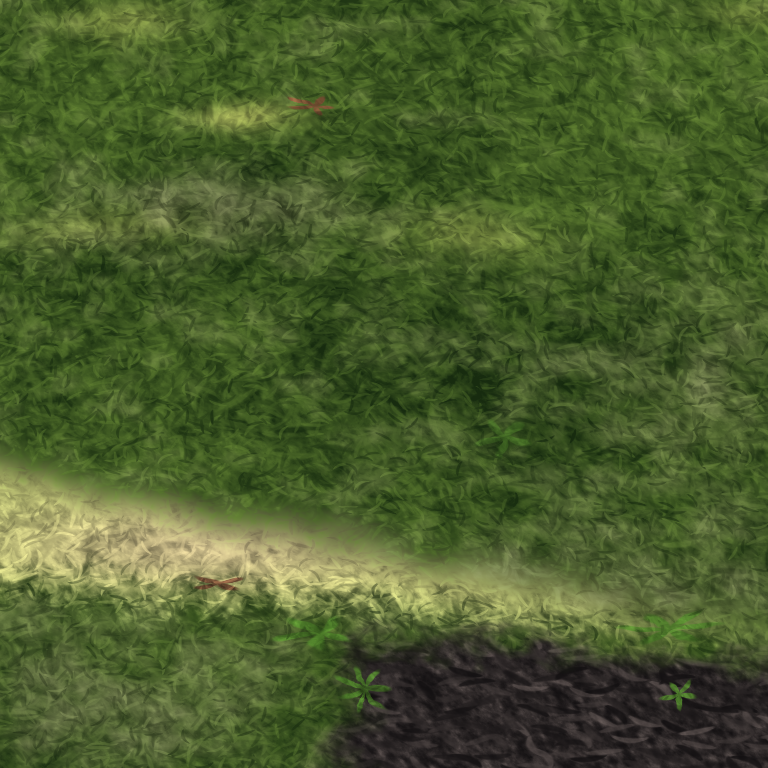
Reproduce this texture procedurally as a three.js fragment shader.

```glsl
// A shaded lawn crossed by a slanting band of sunlight, with bark mulch at lower right.
// Soft blobs and wavy edges place the light and soil; layered grids of randomly
// turned strokes over fractal noise give the grass blades, straw and bark chips.
varying vec2 vUv;

float hash(vec2 p) {
  return fract(sin(dot(p, vec2(127.1, 311.7))) * 43758.5453);
}

float noise(vec2 p) {
  vec2 i = floor(p), f = fract(p);
  f = f * f * (3.0 - 2.0 * f);
  return mix(mix(hash(i), hash(i + vec2(1, 0)), f.x),
             mix(hash(i + vec2(0, 1)), hash(i + vec2(1, 1)), f.x), f.y);
}

float fbm(vec2 p) {
  float sum = 0.0, amp = 0.53;
  for (int i = 0; i < 4; i++) {
    sum += amp * noise(p);
    p = mat2(1.6, 1.2, -1.2, 1.6) * p + 7.3;
    amp *= 0.5;
  }
  return sum;
}

mat2 turn(float a) {
  return mat2(cos(a), -sin(a), sin(a), cos(a));
}

// Soft elliptical patch, 1 at its centre
float blob(vec2 p, vec2 centre, vec2 radius) {
  vec2 d = (p - centre) / radius;
  return exp(-dot(d, d));
}

// One curved tapering stroke per cell: x is the tone, y the coverage
vec2 strokes(vec2 p, float lean, float spread, float width, float seed) {
  vec2 cell = floor(p), result = vec2(0.5, 0.0);
  for (int j = -1; j <= 1; j++) {
    for (int i = -1; i <= 1; i++) {
      vec2 id = cell + vec2(i, j);
      float r = hash(id + seed);
      vec2 centre = id + vec2(hash(id + seed + 3.1), hash(id + seed + 8.7));
      vec2 d = turn(lean + spread * (r - 0.5)) * (p - centre);
      d.y += (hash(id + seed + 5.9) - 0.5) * d.x * d.x;
      float along = abs(d.x) / 0.85;
      float thick = width * max(1.0 - along * along, 0.0);
      float cover = (1.0 - smoothstep(thick * 0.4, thick + 0.06, abs(d.y)))
                  * (1.0 - smoothstep(0.75, 1.0, along));
      result = mix(result, vec2(hash(id + seed + 12.4), 1.0), cover);
    }
  }
  return result;
}

// Small plant of pointed leaves around a centre
float rosette(vec2 p, vec2 centre, vec2 radius, float leaves) {
  vec2 d = (p - centre) / radius;
  float a = atan(d.y, d.x) * leaves * 0.5 + centre.x * 40.0;
  float reach = 0.25 + 0.75 * pow(abs(cos(a)), 2.5);
  return 1.0 - smoothstep(reach - 0.2, reach + 0.1, length(d));
}

void main() {
  vec2 p = vUv;
  float broad = fbm(p * 7.0), tuft = fbm(p * vec2(24.0, 32.0) + 4.0);
  float fine = fbm(turn(-0.6) * p * vec2(75.0, 120.0));
  vec2 w = p + 0.035 * (vec2(tuft, broad) - 0.5);

  // Blade texture, large to small
  float lean = mix(0.9, -0.75, smoothstep(0.15, 0.75, p.x + 0.3 * (broad - 0.5)));
  float blades = fine;
  for (int k = 0; k < 3; k++) {
    float size = 27.0 + 19.0 * float(k);
    vec2 s = strokes(p * size * vec2(0.9, 1.15), lean, 2.6, 0.16, 17.0 * float(k));
    blades = mix(blades, s.x, s.y * 0.48);
  }
  float detail = clamp(0.5 + (blades - 0.5) * 1.25 + (tuft - 0.5) * 0.6, 0.0, 1.0);

  // Shaded lawn
  float shade = 0.7 * blob(w, vec2(0.06, 0.64), vec2(0.28, 0.06))
              + 0.45 * blob(w, vec2(0.35, 0.5), vec2(0.4, 0.13))
              + 0.45 * blob(w, vec2(0.62, 0.5), vec2(0.16, 0.11))
              + 0.5 * blob(w, vec2(0.74, 0.36), vec2(0.24, 0.07))
              + 0.8 * blob(w, vec2(0.34, 0.785), vec2(0.1, 0.04));
  float tone = detail * 0.95 + 0.17 + 0.4 * (broad - 0.5) - 0.3 * shade;
  vec3 lawn = mix(vec3(0.09, 0.17, 0.06), vec3(0.35, 0.47, 0.18), clamp(tone, 0.0, 1.2));
  float dry = 0.65 * blob(w, vec2(0.28, 0.72), vec2(0.19, 0.05))
            + 0.4 * blob(w, vec2(0.9, 0.5), vec2(0.2, 0.13))
            + 0.45 * blob(w, vec2(0.1, 0.08), vec2(0.3, 0.14))
            + 0.55 * blob(w, vec2(0.75, 0.24), vec2(0.35, 0.07));
  dry = clamp(dry + 0.9 * (tuft - 0.48), 0.0, 0.8);
  lawn = mix(lawn, mix(vec3(0.2, 0.22, 0.13), vec3(0.56, 0.58, 0.41), detail), dry);

  // Scattered sun flecks
  float fleck = 0.9 * blob(w, vec2(0.32, 0.848), vec2(0.065, 0.018))
              + 0.55 * blob(w, vec2(0.16, 0.97), vec2(0.08, 0.025))
              + 0.4 * blob(w, vec2(0.13, 0.7), vec2(0.12, 0.025))
              + 0.5 * blob(w, vec2(0.62, 0.69), vec2(0.09, 0.03))
              + 0.4 * blob(w, vec2(0.97, 0.985), vec2(0.07, 0.02));
  lawn = mix(lawn, vec3(0.64, 0.68, 0.34) * (0.6 + 0.65 * detail), min(fleck, 1.0));

  // Slanting sunlit straw
  float edge = p.y + 0.055 * (broad - 0.5) + 0.04 * (detail - 0.5);
  float top = 0.395 - 0.2 * p.x, bottom = 0.235 - 0.07 * p.x * p.x;
  float sun = (1.0 - smoothstep(top - 0.045, top + 0.025, edge))
            * smoothstep(bottom - 0.035, bottom + 0.035, edge)
            * (1.0 - 0.75 * smoothstep(0.6, 1.0, p.x));
  vec3 straw = mix(vec3(0.69, 0.71, 0.42), vec3(0.77, 0.71, 0.52), blob(p, vec2(0.27, 0.29), vec2(0.25, 0.06)));
  vec3 col = mix(lawn, straw * (0.66 + 0.64 * detail), sun);

  // Bark mulch
  float soilTop = 0.165 - 0.25 * (p.x - 0.62) * (p.x - 0.62);
  float soil = smoothstep(-0.025, 0.025, soilTop - p.y + 0.06 * (tuft - 0.5))
             * smoothstep(0.4, 0.49, p.x + 0.08 * (tuft - 0.5));
  vec2 chip = strokes(p * vec2(30.0, 52.0), -0.35, 1.8, 0.25, 61.0);
  float bark = mix(fine, chip.x, 0.6 * chip.y);
  col = mix(col, mix(vec3(0.07, 0.06, 0.065), vec3(0.36, 0.32, 0.31), bark * bark * 1.3), soil);

  // Weeds and fallen leaves
  float weed = rosette(w, vec2(0.41, 0.175), vec2(0.055, 0.028), 5.0)
             + rosette(w, vec2(0.47, 0.1), vec2(0.04, 0.032), 7.0)
             + rosette(w, vec2(0.87, 0.19), vec2(0.07, 0.022), 6.0)
             + rosette(w, vec2(0.885, 0.1), vec2(0.03, 0.025), 5.0)
             + 0.6 * rosette(w, vec2(0.655, 0.425), vec2(0.035, 0.025), 5.0);
  col = mix(col, vec3(0.32, 0.53, 0.17) * (0.55 + 0.75 * detail), 0.8 * min(weed, 1.0));
  float leaf = rosette(w, vec2(0.405, 0.863), vec2(0.028, 0.014), 5.0)
             + rosette(w, vec2(0.28, 0.245), vec2(0.045, 0.012), 4.0);
  col = mix(col, vec3(0.46, 0.27, 0.19) * (0.5 + detail), 0.8 * min(leaf, 1.0));

  gl_FragColor = vec4(col, 1.0);
}
```
